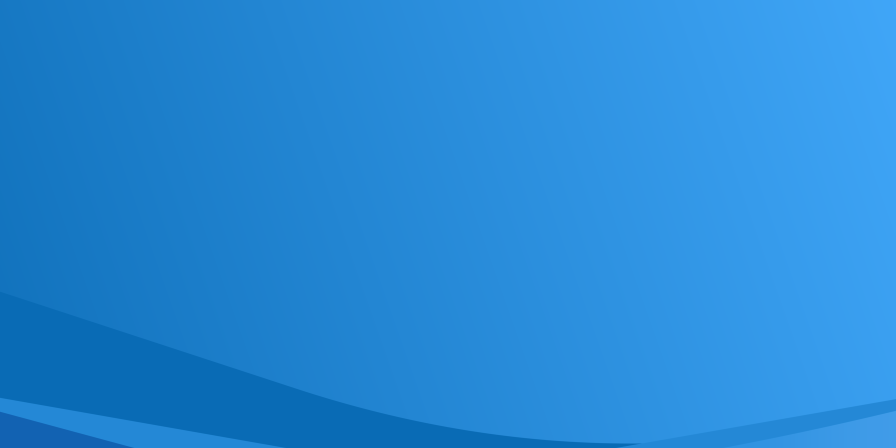
This background is drawn by a Shadertoy shader. Its source:

```glsl
// A blue diagonal gradient above layered, sweeping waves along the lower edge.
// Each wave is a height curve over x; layers are painted back to front,
// with edges smoothed over about one pixel.

// Polynomial smooth maximum: rounds the corner where two slopes meet.
float smoothMax(float a, float b, float k) {
    float h = max(k - abs(a - b), 0.0) / k;
    return max(a, b) + 0.25 * k * h * h;
}

// Coverage of the area below a height curve.
float below(float height, float y) {
    float pixel = 1.0 / iResolution.y;
    return smoothstep(-0.7 * pixel, 0.7 * pixel, height - y);
}

void mainImage(out vec4 fragColor, in vec2 fragCoord) {
    vec2 uv = fragCoord / iResolution.xy;

    // Sky gradient, brightest at the upper right
    float light = 0.85 * uv.x + 0.15 * uv.y;
    vec3 color = mix(vec3(0.06, 0.44, 0.73), vec3(0.25, 0.65, 0.97), light);

    // Deep wave falling from the left and levelling out
    float deepWave = smoothMax(0.349 - 0.655 * uv.x, 0.01, 0.122);
    float leftSide = 1.0 - smoothstep(0.714, 0.718, uv.x);
    color = mix(color, vec3(0.035, 0.42, 0.71), below(deepWave, uv.y) * leftSide);

    // Pale ribbon rising to the right, with a brighter fold beneath
    float rise = uv.x - 0.716;
    color = mix(color, vec3(0.14, 0.535, 0.84), below(0.01 + 0.349 * rise, uv.y));
    float fold = uv.x - 0.807;
    vec3 foldColor = mix(vec3(0.18, 0.57, 0.88), vec3(0.25, 0.61, 0.91),
                         smoothstep(0.8, 1.0, uv.x));
    color = mix(color, foldColor, below(0.38 * fold + 0.26 * fold * abs(fold), uv.y));

    // Pale ribbon and dark corner at the lower left
    color = mix(color, vec3(0.14, 0.535, 0.84), below(0.112 - 0.351 * uv.x, uv.y));
    color = mix(color, vec3(0.07, 0.385, 0.70), below(0.081 - 0.54 * uv.x, uv.y));

    fragColor = vec4(color, 1.0);
}
```
